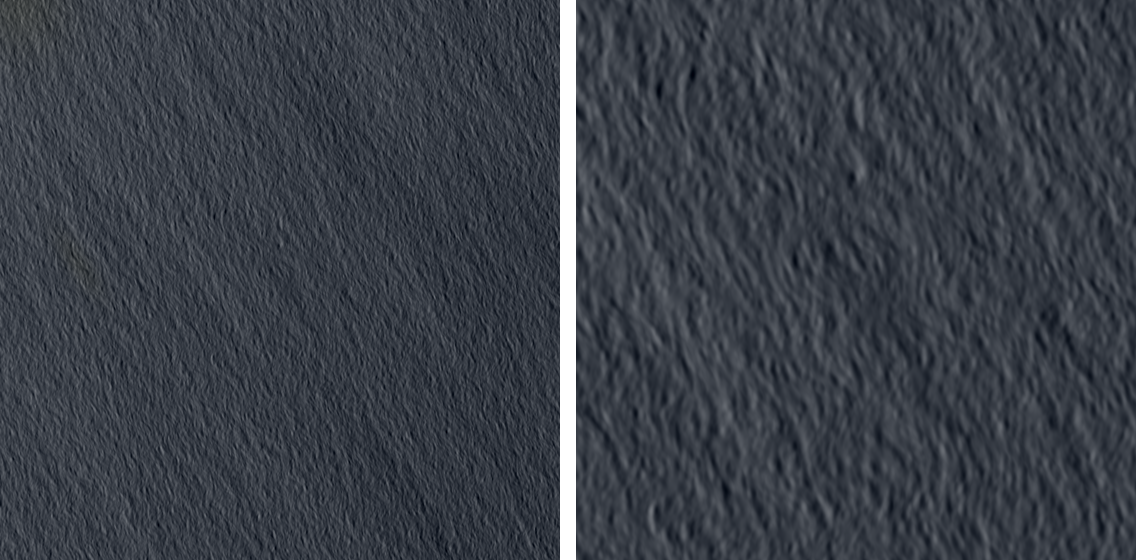
Left: the whole. Right: its middle third, enlarged.
A three.js fragment shader for this texture:

```glsl
varying vec2 vUv;

vec3 hash3(vec2 cell) {
  vec3 q = fract(cell.xyx * vec3(0.1031, 0.1030, 0.0973));
  q += dot(q, q.yxz + 33.33);
  return fract((q.xxy + q.yzz) * q.zyx);
}

// Turns the canvas so that x runs across the grain and y along it
vec2 alongGrain(vec2 p, float angle) {
  float c = cos(angle), s = sin(angle);
  return vec2(c * p.x + s * p.y, c * p.y - s * p.x);
}

// Cellular noise: one round bump or pit per cell, shaded by its sideways slope
float reliefShade(vec2 p) {
  vec2 cell = floor(p);
  float shade = 0.0;
  for (int j = -1; j <= 1; j++) {
    for (int i = -1; i <= 1; i++) {
      vec2 neighbour = cell + vec2(float(i), float(j));
      vec3 rnd = hash3(neighbour);
      vec2 d = p - neighbour - rnd.xy;
      float falloff = max(0.0, 1.0 - dot(d, d));
      shade += (rnd.z * 2.0 - 1.0) * d.x * falloff * falloff;
    }
  }
  return shade;
}

// Soft elongated spot, tilted with the cleavage
float stain(vec2 p, vec2 centre, vec2 size) {
  vec2 d = alongGrain(p - centre, 0.6) / size;
  return exp(-dot(d, d));
}

void main() {
  // Small waviness that keeps the grains from lying parallel
  vec2 p = vUv + 0.0014 * sin(vUv.yx * vec2(97.0, 71.0) + 2.0 * sin(vUv * 31.0));
  p += 0.002 * sin(vUv.yx * vec2(23.0, 19.0) + 1.3);
  vec2 cleavage = alongGrain(p, 0.55);

  // Chipped relief: steep short grains, finer grit, slanted ridges
  float tone = 0.20 * reliefShade(alongGrain(p, 0.27) * vec2(145.0, 68.0));
  tone += 0.24 * reliefShade(alongGrain(p, 0.18) * vec2(205.0, 112.0) + 31.7);
  tone += 0.18 * reliefShade(alongGrain(p, 0.10) * vec2(275.0, 195.0) + 91.3);
  tone += 0.12 * reliefShade(alongGrain(p, 0.42) * vec2(78.0, 30.0) + 73.1);

  // Faint long streaks and uneven patches
  tone += 0.05 * reliefShade(cleavage * vec2(24.0, 6.0) + 11.3);
  tone += 0.045 * reliefShade(cleavage * vec2(7.0, 3.0) + 57.9);

  // Light falls off towards the lower right
  tone += 0.050 * (0.5 - vUv.x) + 0.018 * (vUv.y - 0.5);

  vec3 slate = vec3(0.216, 0.237, 0.271) + tone * vec3(1.02, 1.0, 0.96);

  // Rusty tint in the upper left and on one weathered streak
  float rust = stain(vUv, vec2(0.03, 1.0), vec2(0.09, 0.10));
  rust += 0.7 * stain(vUv, vec2(0.14, 0.53), vec2(0.022, 0.07));
  slate += rust * vec3(0.004, -0.002, -0.035);

  gl_FragColor = vec4(slate, 1.0);
}
```
